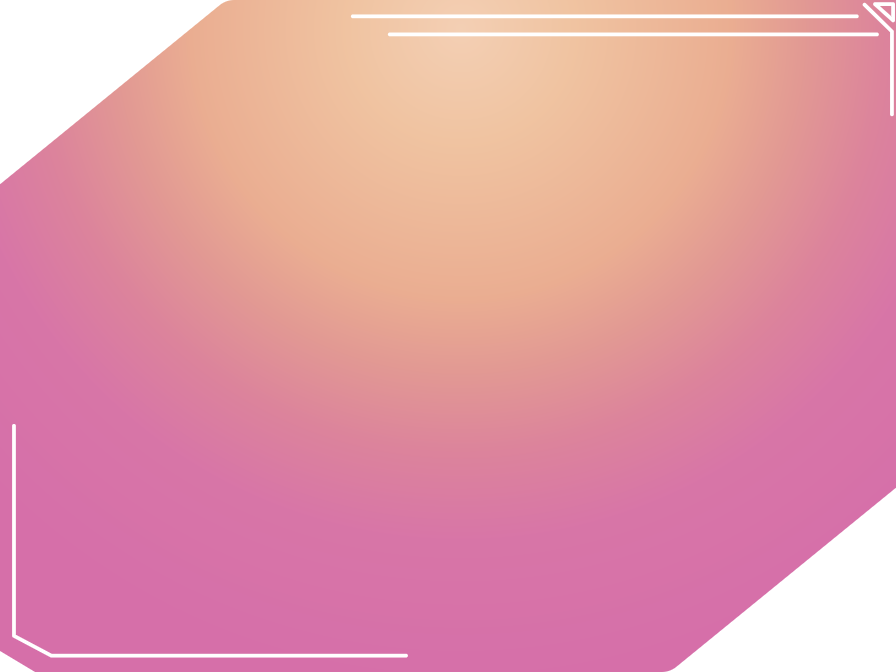
This background is drawn by a WebGL 1 fragment shader. Its source:

```glsl
precision highp float;
// Peach-to-orchid radial glow on a panel with cut corners and thin white corner brackets.

uniform vec2 u_resolution;

// Lengths are in canvas heights; the canvas is ASPECT wide and 1 high.
const float ASPECT = 4.0 / 3.0;
const vec2 GLOW_CENTER = vec2(0.686, 0.957);

// Glow colours from the centre outwards, each with its radius
const vec3 CREAM = vec3(0.955, 0.812, 0.705);
const vec3 SAND = vec3(0.940, 0.765, 0.630);
const vec3 APRICOT = vec3(0.918, 0.680, 0.570);
const vec3 CORAL = vec3(0.885, 0.600, 0.577);
const vec3 ROSE = vec3(0.862, 0.515, 0.610);
const vec3 PINK = vec3(0.845, 0.460, 0.655);
const vec3 ORCHID = vec3(0.838, 0.435, 0.664);
const float SAND_R = 0.17;
const float APRICOT_R = 0.40;
const float CORAL_R = 0.51;
const float ROSE_R = 0.63;
const float PINK_R = 0.76;
const float ORCHID_R = 0.98;

// Corner cuts: outward normals and offsets
const vec2 LARGE_CUT_NORMAL = vec2(-0.632, 0.775);
const float LARGE_CUT_OFFSET = 0.5963;
const float CUT_ROUNDING = 0.008;
const vec2 SMALL_CUT_NORMAL = vec2(-0.514, -0.857);
const vec2 SMALL_CUT_POINT = vec2(0.0, 0.0313);

// Bracket strokes
const vec3 WHITE = vec3(1.0);
const float STROKE_HALF_WIDTH = 0.0028;
const float TOP_LINE_Y = 0.9757;
const float SECOND_LINE_Y = 0.9488;
const vec2 HOOK_FOOT = vec2(1.3273, 0.8299);
const vec2 HOOK_BEND = vec2(1.3273, 0.9531);
const vec2 HOOK_TIP = vec2(1.2865, 0.9931);
const vec2 TRI_LEFT = vec2(1.3021, 0.9939);
const vec2 TRI_CORNER = vec2(1.3290, 0.9939);
const vec2 TRI_BOTTOM = vec2(1.3290, 0.9696);
const vec2 FRAME_TOP = vec2(0.0208, 0.3663);
const vec2 FRAME_SIDE = vec2(0.0208, 0.0538);
const vec2 FRAME_BASE = vec2(0.0764, 0.0243);
const vec2 FRAME_END = vec2(0.6042, 0.0243);

float ramp(float from, float to, float x) {
    return clamp((x - from) / (to - from), 0.0, 1.0);
}

float smoothMax(float a, float b, float k) {
    float h = max(k - abs(a - b), 0.0);
    return max(a, b) + h * h / (4.0 * k);
}

float segment(vec2 p, vec2 a, vec2 b) {
    vec2 along = b - a;
    float t = clamp(dot(p - a, along) / dot(along, along), 0.0, 1.0);
    return length(p - a - along * t);
}

vec3 glow(vec2 p) {
    float r = distance(p, GLOW_CENTER);
    vec3 color = mix(CREAM, SAND, ramp(0.0, SAND_R, r));
    color = mix(color, APRICOT, ramp(SAND_R, APRICOT_R, r));
    color = mix(color, CORAL, ramp(APRICOT_R, CORAL_R, r));
    color = mix(color, ROSE, ramp(CORAL_R, ROSE_R, r));
    color = mix(color, PINK, ramp(ROSE_R, PINK_R, r));
    return mix(color, ORCHID, ramp(PINK_R, ORCHID_R, r));
}

// Signed distance to the panel; the two large cuts mirror through the centre
float panel(vec2 p) {
    vec2 q = p - 0.5 * vec2(ASPECT, 1.0);
    float largeCuts = abs(dot(q, LARGE_CUT_NORMAL)) - LARGE_CUT_OFFSET;
    float body = smoothMax(largeCuts, abs(q.y) - 0.5, CUT_ROUNDING);
    return max(body, dot(p - SMALL_CUT_POINT, SMALL_CUT_NORMAL));
}

float brackets(vec2 p) {
    // Twin lines along the top
    float d = segment(p, vec2(0.525, TOP_LINE_Y), vec2(1.275, TOP_LINE_Y));
    d = min(d, segment(p, vec2(0.580, SECOND_LINE_Y), vec2(1.305, SECOND_LINE_Y)));
    // Hook and small triangle at the upper right
    d = min(d, segment(p, HOOK_FOOT, HOOK_BEND));
    d = min(d, segment(p, HOOK_BEND, HOOK_TIP));
    d = min(d, segment(p, TRI_LEFT, TRI_CORNER));
    d = min(d, segment(p, TRI_CORNER, TRI_BOTTOM));
    d = min(d, segment(p, TRI_BOTTOM, TRI_LEFT));
    // Bevelled frame at the lower left
    d = min(d, segment(p, FRAME_TOP, FRAME_SIDE));
    d = min(d, segment(p, FRAME_SIDE, FRAME_BASE));
    d = min(d, segment(p, FRAME_BASE, FRAME_END));
    return d - STROKE_HALF_WIDTH;
}

void main() {
    vec2 p = gl_FragCoord.xy / u_resolution * vec2(ASPECT, 1.0);
    float edge = 0.5 / u_resolution.y;
    float whiteArea = max(ramp(-edge, edge, panel(p)), ramp(edge, -edge, brackets(p)));
    gl_FragColor = vec4(mix(glow(p), WHITE, whiteArea), 1.0);
}
```
